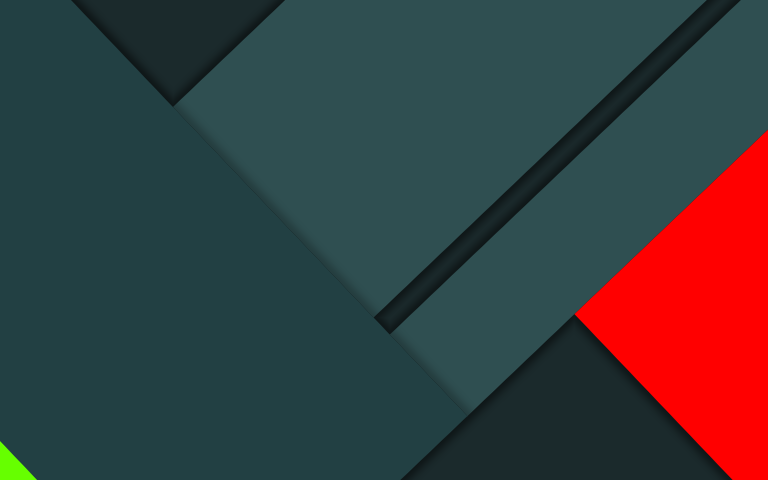
This background is drawn by a WebGL 1 fragment shader. Its source:

```glsl
precision highp float;

// Layered diagonal paper panels over a dark base, with soft edge shadows.
// Position is rotated into an (across, along) frame in units of canvas height,
// where every panel is an axis-aligned region given by a signed distance.

uniform vec2 u_resolution;

// Unit normals of the falling and the rising edges
const vec2 FALLING_NORMAL = vec2(0.724, 0.690);
const vec2 RISING_NORMAL = vec2(0.690, -0.724);

// Edge offsets along the falling normal
const float CORNER_EDGE = 0.056;
const float LEFT_EDGE = 0.797;
const float ACCENT_EDGE = 1.105;

// Edge offsets along the rising normal
const float BAND_TOP = -0.314;
const float GROOVE_TOP = 0.292;
const float GROOVE_BOTTOM = 0.341;
const float BAND_BOTTOM = 0.5755;

const vec3 BASE_COLOR = vec3(0.106, 0.165, 0.173);
const vec3 BAND_COLOR = vec3(0.184, 0.310, 0.318);
const vec3 LEFT_COLOR = vec3(0.133, 0.250, 0.262);
const vec3 ACCENT_COLOR = vec3(1.0, 0.0, 0.0);
const vec3 CORNER_COLOR = vec3(0.4, 1.0, 0.0);

const float SHADOW_WIDTH = 0.016;
const float BASE_SHADOW = 0.45;
const float BAND_SHADOW = 0.22;

// Signed distance to the strip between two parallel edges
float strip(float x, float low, float high) {
  return max(low - x, x - high);
}

// Brightness left by a shadow at distance d outside a panel
float shade(float d, float strength) {
  float t = max(d, 0.0) / SHADOW_WIDTH;
  return 1.0 - strength * exp(-t * t);
}

// Antialiased coverage of a region, one pixel wide at the edge
float coverage(float d) {
  return clamp(0.5 - d * u_resolution.y, 0.0, 1.0);
}

void main() {
  vec2 p = gl_FragCoord.xy / u_resolution.y;
  float across = dot(p, FALLING_NORMAL);
  float along = dot(p, RISING_NORMAL);

  // Panel shapes
  float groove = strip(along, GROOVE_TOP, GROOVE_BOTTOM);
  float band = max(strip(along, BAND_TOP, BAND_BOTTOM), -groove);
  band = max(band, LEFT_EDGE - across);
  float left = max(across - LEFT_EDGE, along - BAND_BOTTOM);
  float accent = max(ACCENT_EDGE - across, BAND_BOTTOM - along);
  float corner = across - CORNER_EDGE;

  // Base, darkened beside the panels above it
  vec3 color = BASE_COLOR * shade(min(min(band, left), accent), BASE_SHADOW);

  // Panels from bottom to top; the left one shades the band
  vec3 bandColor = BAND_COLOR * shade(left, BAND_SHADOW);
  color = mix(color, bandColor, coverage(band));
  color = mix(color, ACCENT_COLOR, coverage(accent));
  color = mix(color, LEFT_COLOR, coverage(left));
  color = mix(color, CORNER_COLOR, coverage(corner));

  gl_FragColor = vec4(color, 1.0);
}
```
